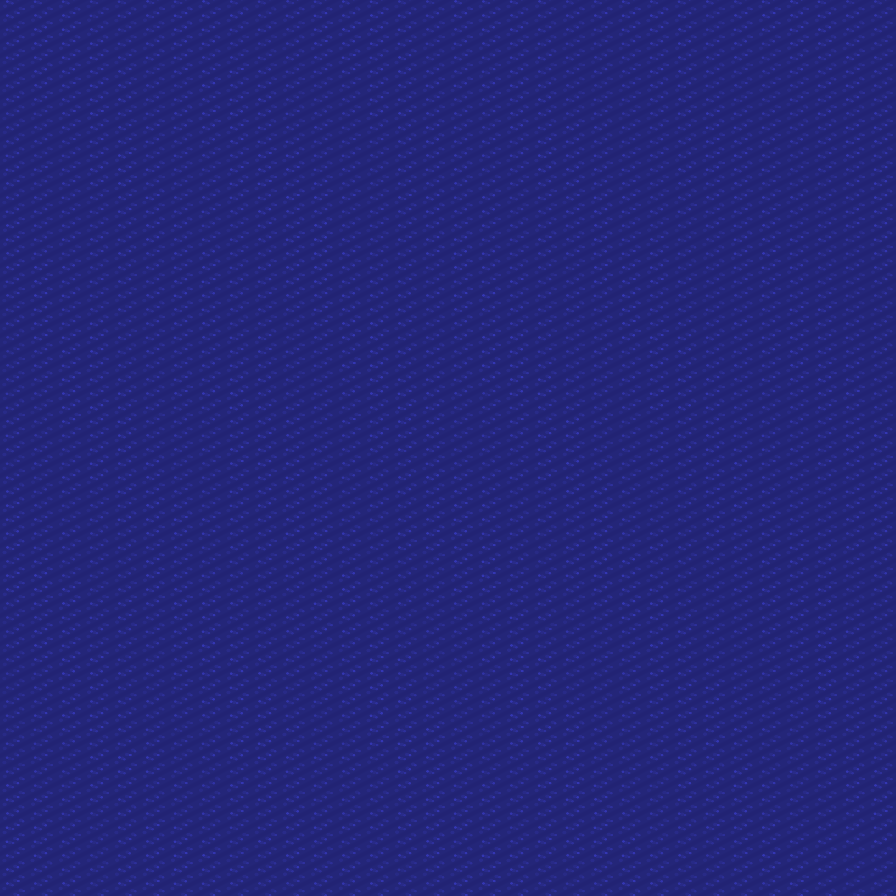
Give the GLSL for this texture, as a WebGL 1 fragment shader.

```glsl
precision highp float;
// Indigo twill cloth: fine slanted ribs flecked with small bright threads.

uniform vec2 u_resolution;

const float REPEATS = 32.0;      // weave cells across and down
const float RIBS = 2.0;          // slanted ribs per cell height
const int FLECKS = 8;            // flecks in each rib segment
const float FLECK_RADIUS = 0.05; // in cell widths
const float SOFT_RADIUS = 0.072;
const float FLATTEN = 1.2;       // flecks are wider than tall
const float JITTER = 0.025;
const float WEAR = 0.25;         // brightness change between segments
const float SHEEN = 0.10;        // broad change across the cloth
const vec2 SHEEN_WAVES = vec2(6.0, 3.0);
const float TAU = 6.2831853;

const vec3 GROOVE = vec3(0.132, 0.138, 0.455);
const vec3 CLOTH = vec3(0.142, 0.150, 0.475);
const vec3 THREAD = vec3(0.205, 0.215, 0.705);

float hash(vec2 p) {
  return fract(sin(dot(p, vec2(127.1, 311.7))) * 43758.5453);
}

// Fleck strength: one bright and one medium among every four.
float fleckLevel(float i) {
  float k = mod(i, 4.0);
  return k == 1.0 ? 1.0 : (k == 3.0 ? 0.62 : 0.30);
}

// Strongest fleck covering a point of one rib segment.
float flecks(vec2 local, vec2 id, float pixel) {
  float light = 0.0;
  for (int n = 0; n < FLECKS; n++) {
    float i = float(n);
    float level = fleckLevel(i);
    vec2 center = vec2(0.12 + 0.76 * (i + 0.5) / float(FLECKS),
                       0.30 + 0.40 * fract(i * 0.618 + 0.2));
    center.x += JITTER * (hash(id + i * 3.7) - 0.5);

    // Undo the slant so that flecks lie level.
    vec2 d = local - center;
    d.y = (d.y + d.x) / RIBS;
    float dist = length(d * vec2(1.0, FLATTEN));
    float radius = level < 0.5 ? SOFT_RADIUS : FLECK_RADIUS;
    float cover = 1.0 - smoothstep(radius - 0.5 * pixel, radius + 0.5 * pixel, dist);
    light = max(light, cover * level);
  }
  return light;
}

void main() {
  vec2 uv = gl_FragCoord.xy / u_resolution;
  vec2 p = uv * REPEATS;
  float pixel = REPEATS / min(u_resolution.x, u_resolution.y);

  // Slanted cells, with identifiers that wrap at the canvas edges.
  vec2 slanted = vec2(p.x, RIBS * p.y - p.x);
  vec2 cell = floor(slanted);
  vec2 local = slanted - cell;
  vec2 id = vec2(mod(cell.x, REPEATS), mod(cell.x + cell.y, RIBS * REPEATS));

  // Rib shading
  float rib = 0.5 - 0.5 * cos(TAU * local.y);
  vec3 color = mix(GROOVE, CLOTH, smoothstep(0.0, 0.6, rib));

  // Bright threads with uneven wear
  float wear = 1.0 - WEAR * hash(id + 0.5);
  float sheen = 1.0 + SHEEN * sin(TAU * dot(uv, SHEEN_WAVES));
  float light = flecks(local, id, pixel) * wear * sheen;
  color = mix(color, THREAD, clamp(light, 0.0, 1.0));

  gl_FragColor = vec4(color, 1.0);
}
```
